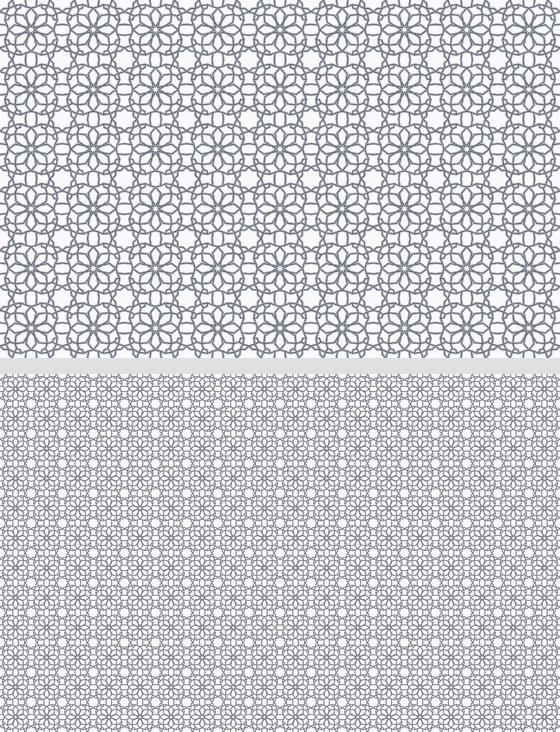
Top: one tile. Bottom: repeated 2 by 2.
This pattern is drawn by a Shadertoy shader. Its source:

```glsl
// Interlaced lattice of eight-petal rosettes, five-point stars and open stars in slate grey on white.

const float TAU = 6.2831853;
const vec2 REPEATS = vec2(9.0, 6.0);
const vec3 PAPER = vec3(0.98, 0.98, 0.99);
const vec3 INK = vec3(0.39, 0.41, 0.45);

// Distance from p to the segment a-b.
float segment(vec2 p, vec2 a, vec2 b) {
    vec2 ap = p - a, ab = b - a;
    return length(ap - ab * clamp(dot(ap, ab) / dot(ab, ab), 0.0, 1.0));
}

// Point at radius r and angle a.
vec2 polar(float r, float a) {
    return r * vec2(cos(a), sin(a));
}

// Folds the plane into one mirrored half sector of an n-fold rosette.
vec2 foldSector(vec2 p, float n) {
    float sector = TAU / n;
    float a = atan(p.y, p.x);
    return polar(length(p), abs(a - sector * floor(a / sector + 0.5)));
}

// Small tight star whose lines run on as the sides of widening petals.
float petalRosette(vec2 p, float n, float petalRadius) {
    vec2 q = foldSector(p, n);
    vec2 starTip = polar(0.15, 0.5 * TAU / n);
    vec2 shoulder = vec2(0.26, 0.083);
    float d = segment(q, vec2(0.05, 0.0), starTip);
    d = min(d, segment(q, starTip, shoulder));
    return min(d, segment(q, shoulder, vec2(petalRadius, 0.0)));
}

// Open star whose tips sit in a ring of kites.
float openStar(vec2 p, float n, float ringRadius) {
    vec2 q = foldSector(p, n);
    vec2 tip = vec2(0.20, 0.0);
    float d = segment(q, tip, polar(0.155, 0.5 * TAU / n));
    return min(d, segment(q, tip, polar(ringRadius, 0.5 * TAU / n)));
}

// Straps joining the two rosettes, within one eighth of a cell.
float connectors(vec2 p, float petalRadius, float ringRadius) {
    vec2 petalAxis = vec2(petalRadius, 0.0);
    vec2 petalDiagonal = polar(petalRadius, TAU / 8.0);
    vec2 crossing = vec2(0.5) - polar(ringRadius, TAU * 3.0 / 16.0);
    vec2 corner = vec2(0.385, 0.077);
    vec2 outerTip = vec2(0.422, 0.163);
    vec2 sideTip = vec2(0.34, 0.232);
    vec2 notch = vec2(0.368, 0.172);
    float d = segment(p, petalAxis, corner);
    d = min(d, segment(p, corner, outerTip));
    d = min(d, segment(p, corner, vec2(0.5, 0.092)));
    d = min(d, segment(p, outerTip, notch));
    d = min(d, segment(p, notch, sideTip));
    d = min(d, segment(p, sideTip, petalDiagonal));
    d = min(d, segment(p, outerTip, crossing));
    return min(d, segment(p, sideTip, crossing));
}

// Layered sines with whole frequencies, so the wear wraps.
float wrappedWear(vec2 uv) {
    float sum = 0.0;
    for (int i = 1; i <= 3; i++) {
        float k = float(i);
        vec2 f = vec2(5.0 * k + 2.0, 3.0 * k + 4.0);
        sum += sin(TAU * f.x * uv.x + 2.0 * sin(TAU * f.y * uv.y + k)) / k;
    }
    return sum / 1.85;
}

void mainImage(out vec4 fragColor, in vec2 fragCoord) {
    vec2 uv = fragCoord / iResolution.xy;

    // Mirror each cell into its fundamental triangle.
    vec2 p = abs(fract(uv * REPEATS) - 0.5);
    if (p.y > p.x) p = p.yx;

    // Strap centre lines.
    float petalRadius = 0.365, ringRadius = 0.25;
    float d = petalRosette(p, 8.0, petalRadius);
    d = min(d, openStar(p - 0.5, 8.0, ringRadius));
    d = min(d, connectors(p, petalRadius, ringRadius));

    // Soft strap profile with slight uneven inking.
    float wear = wrappedWear(uv);
    float pixel = REPEATS.y / iResolution.y;
    float halfWidth = max(0.026 + 0.001 * wear, pixel);
    float ink = 1.0 - clamp((d - 0.002) / (halfWidth - 0.002), 0.0, 1.0);
    ink *= 0.97 + 0.03 * wear;

    // Faint shade behind the petal rosettes.
    float shade = 0.008 * (1.0 - smoothstep(0.15, 0.36, length(p)));
    fragColor = vec4(mix(PAPER - shade, INK, ink), 1.0);
}
```
